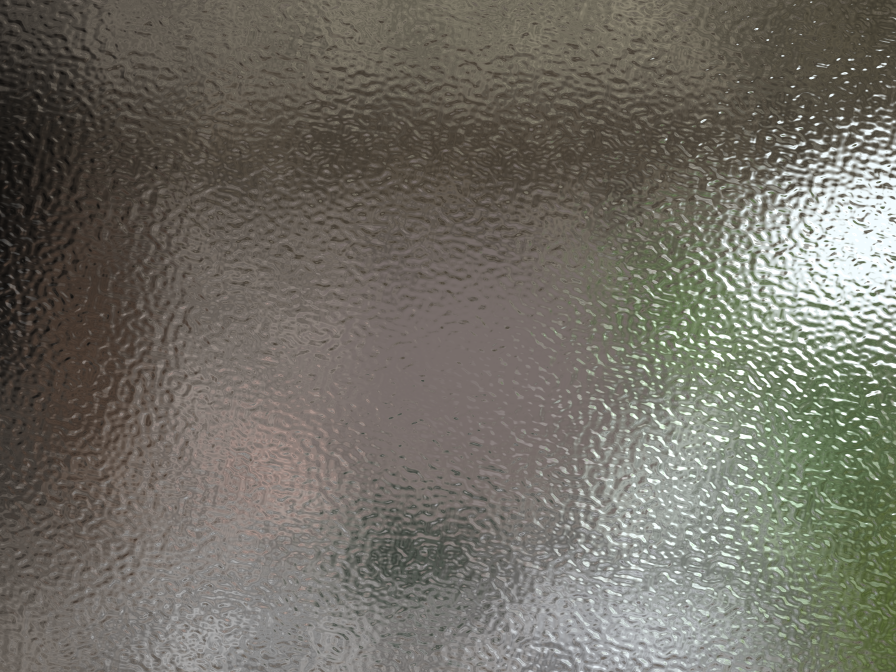
Write a WebGL 2 fragment shader that draws this texture.

```glsl
#version 300 es
precision highp float;
// Rippled privacy glass in front of a blurred room with a window and foliage.
// Soft colour blobs form the scene; the slope of a fine noise relief bends
// the view, so grain appears wherever the colours behind the glass change.
uniform vec2 u_resolution;
out vec4 fragColor;

vec2 hashDirection(vec2 cell) {
    vec3 q = fract(cell.xyx * vec3(0.1031, 0.1030, 0.0973));
    q += dot(q, q.yzx + 33.33);
    float angle = 6.2832 * fract((q.x + q.y) * q.z);
    return vec2(cos(angle), sin(angle));
}

float gradientNoise(vec2 p) {
    vec2 i = floor(p), f = p - i;
    vec2 u = f * f * f * (f * (f * 6.0 - 15.0) + 10.0);
    vec2 e = vec2(1, 0);
    float a = dot(hashDirection(i), f);
    float b = dot(hashDirection(i + e.xy), f - e.xy);
    float c = dot(hashDirection(i + e.yx), f - e.yx);
    float d = dot(hashDirection(i + e.xx), f - e.xx);
    return mix(mix(a, b, u.x), mix(c, d, u.x), u.y);
}

// Relief with fine grains a little wider than tall, on a tilted lattice
float relief(vec2 p) {
    vec2 q = mat2(0.98, 0.2, -0.2, 0.98) * p * vec2(84, 108) + 100.0;
    return gradientNoise(q) + 0.3 * gradientNoise(q * 0.57 + 7.0);
}

vec2 reliefSlope(vec2 p) {
    float e = 0.001;
    float h = relief(p);
    return vec2(relief(p + vec2(e, 0)) - h, relief(p + vec2(0, e)) - h) / (e * 96.0);
}

float blob(vec2 p, vec2 center, vec2 radius) {
    vec2 d = (p - center) / radius;
    return exp(-dot(d, d));
}

vec3 scene(vec2 p) {
    vec3 c = vec3(0.40, 0.37, 0.34);
    // Wall and shaded beam along the top
    c = mix(c, vec3(0.46, 0.44, 0.38), blob(p, vec2(0.80, 0.98), vec2(0.58, 0.15)));
    c = mix(c, vec3(0.28, 0.25, 0.21), blob(p, vec2(0.65, 0.775), vec2(0.9, 0.08)));
    c = mix(c, vec3(0.29, 0.27, 0.22), blob(p, vec2(1.30, 0.95), vec2(0.22, 0.18)));
    // Pale furniture and floor
    c = mix(c, vec3(0.58, 0.55, 0.53), blob(p, vec2(0.36, 0.27), vec2(0.23, 0.26)));
    c = mix(c, vec3(0.60, 0.51, 0.48), 0.8 * blob(p, vec2(0.40, 0.31), vec2(0.1, 0.08)));
    c = mix(c, vec3(0.56, 0.56, 0.56), blob(p, vec2(0.35, 0.04), vec2(0.26, 0.13)));
    c = mix(c, vec3(0.64, 0.65, 0.67), blob(p, vec2(0.97, 0.05), vec2(0.32, 0.17)));
    c = mix(c, vec3(0.25, 0.28, 0.25), 0.9 * blob(p, vec2(0.61, 0.17), vec2(0.11, 0.07)));
    // Foliage on the right with a silvery edge
    c = mix(c, vec3(0.36, 0.45, 0.31), blob(p, vec2(1.24, 0.33), vec2(0.21, 0.24)));
    c = mix(c, vec3(0.37, 0.45, 0.29), blob(p, vec2(1.03, 0.52), vec2(0.14, 0.11)));
    c = mix(c, vec3(0.32, 0.38, 0.20), blob(p, vec2(1.36, 0.08), vec2(0.14, 0.2)));
    c = mix(c, vec3(0.65, 0.68, 0.66), 0.9 * blob(p, vec2(1.01, 0.27), vec2(0.14, 0.16)));
    // Dark doorway and brown frame on the left
    c = mix(c, vec3(0.06, 0.055, 0.05), blob(p, vec2(-0.06, 0.67), vec2(0.23, 0.42)));
    c = mix(c, vec3(0.30, 0.22, 0.17), 0.6 * blob(p, vec2(0.13, 0.46), vec2(0.09, 0.24)));
    // Small unevenness of the things behind the glass
    c *= 1.0 + 0.26 * gradientNoise(p * 9.0) + 0.24 * gradientNoise(p * 23.0 + 9.0);
    // Even grey panel in the middle
    vec2 d = (p - vec2(0.70, 0.44)) / vec2(0.24, 0.18);
    return mix(c, vec3(0.47, 0.43, 0.42), exp(-pow(dot(d, d), 2.0)));
}

// Bright window with a soft rim, leaning down to the left
float windowLight(vec2 p) {
    vec2 d = p - vec2(1.32, 0.645);
    d = mat2(0.94, -0.34, 0.34, 0.94) * d / vec2(0.25, 0.145);
    return 1.0 - smoothstep(0.4, 1.35, length(d));
}

vec3 glass(vec2 p) {
    vec2 slope = reliefSlope(p);
    vec2 bend = 0.034 * slope * (0.7 + min(dot(slope, slope), 3.0));
    vec3 c = scene(p + bend);
    c = mix(c, vec3(0.95, 0.99, 1.0), windowLight(p + bend * 1.4));
    // Glints on grains that face the window, densest around the foliage
    float nearLight = blob(p, vec2(1.08, 0.32), vec2(0.24, 0.24))
        + 0.8 * blob(p, vec2(1.12, 0.58), vec2(0.19, 0.2))
        + 0.35 * blob(p, vec2(0.95, 0.05), vec2(0.35, 0.2))
        + 0.35 * blob(p, vec2(0.02, 0.58), vec2(0.06, 0.15));
    float glint = smoothstep(0.5, 1.2, dot(slope, vec2(0.6, 0.8)));
    return c + vec3(0.46, 0.49, 0.51) * glint * nearLight;
}

void main() {
    // Average four samples per pixel to keep grain edges smooth
    vec3 color = vec3(0);
    for (int k = 0; k < 4; k++) {
        vec2 offset = vec2(k & 1, k >> 1) * 0.5 - 0.25;
        color += clamp(glass((gl_FragCoord.xy + offset) / u_resolution.y), 0.0, 1.0);
    }
    fragColor = vec4(color * 0.25, 1);
}
```
